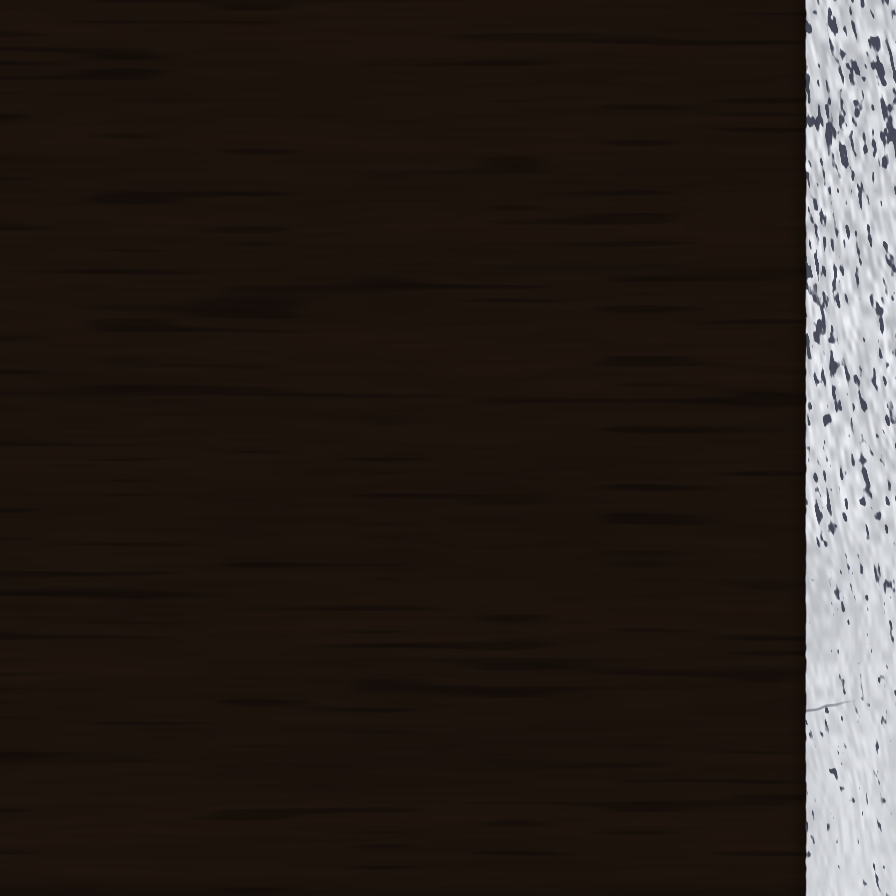
A WebGL 2 fragment shader for this texture:

```glsl
#version 300 es
precision highp float;

uniform vec2 u_resolution;
out vec4 fragColor;

float hash(vec2 p) {
  vec3 q = fract(vec3(p.xyx) * 0.1031);
  q += dot(q, q.yzx + 33.33);
  return fract((q.x + q.y) * q.z);
}

float noise(vec2 p) {
  vec2 cell = floor(p);
  vec2 f = fract(p);
  f = f * f * (3.0 - 2.0 * f);
  float low = mix(hash(cell), hash(cell + vec2(1.0, 0.0)), f.x);
  float high = mix(hash(cell + vec2(0.0, 1.0)), hash(cell + 1.0), f.x);
  return mix(low, high, f.y);
}

float fbm(vec2 p) {
  float sum = 0.0;
  float weight = 0.5;
  for (int i = 0; i < 4; i++) {
    sum += weight * noise(p);
    p = p * 2.03 + 17.7;
    weight *= 0.5;
  }
  return sum / 0.9375;
}

// Dark wood with fine, gently wavering horizontal grain
vec3 darkWood(vec2 uv) {
  float y = uv.y + 0.004 * (noise(uv * vec2(9.0, 14.0)) - 0.5);
  float broad = fbm(vec2(uv.x * 2.0, y * 24.0)) - 0.5;
  float fine = noise(vec2(uv.x * 11.0, y * 210.0) + 31.0) - 0.5;
  float groove = smoothstep(0.69, 0.92, noise(vec2(uv.x * 7.0, y * 125.0) + 73.0));
  vec3 wood = vec3(0.108, 0.071, 0.047);
  wood += vec3(0.024, 0.017, 0.008) * broad;
  wood += vec3(0.014, 0.010, 0.008) * fine;
  wood *= 1.0 - 0.30 * groove;

  // Soft shading along the right and lower borders
  wood *= 1.0 - 0.28 * smoothstep(0.878, 0.9, uv.x);
  return wood * mix(0.8, 1.0, smoothstep(0.0, 0.018, uv.y));
}

// Pale rough plaster with steep flecks, denser towards the top
vec3 palePlaster(vec2 uv) {
  float lean = 0.16 * uv.y + 0.012 * noise(uv * vec2(18.0, 9.0));
  vec2 p = vec2(uv.x + lean, uv.y);
  float patches = fbm(uv * vec2(26.0, 9.0) + 5.0) - 0.5;
  float density = smoothstep(0.0, 0.75, uv.y) + 0.7 * patches;
  float pits = 0.7 * noise(p * vec2(210.0, 66.0)) + 0.3 * noise(p * vec2(390.0, 150.0) + 41.0);
  float threshold = mix(0.79, 0.60, clamp(density, 0.0, 1.0));
  float fleck = smoothstep(threshold, threshold + 0.13, pits);
  float relief = noise(p * vec2(250.0, 75.0) + 91.0) - 0.5;

  vec3 plaster = vec3(0.81, 0.82, 0.84) + 0.12 * patches;
  plaster += relief * mix(0.08, 0.25, clamp(density, 0.0, 1.0));
  plaster = mix(plaster, vec3(0.20, 0.21, 0.27), 0.88 * fleck);

  // Thin scratch rising from the seam
  float scratchLine = abs(uv.y - 0.205 - 0.22 * (uv.x - 0.9) - 0.003 * noise(uv * 90.0));
  float scratch = 1.0 - smoothstep(0.0007, 0.0025, scratchLine);
  scratch *= 1.0 - smoothstep(0.925, 0.96, uv.x);
  return mix(plaster, vec3(0.36, 0.37, 0.41), 0.55 * scratch);
}

void main() {
  vec2 uv = gl_FragCoord.xy / u_resolution;
  float pixel = 1.0 / u_resolution.x;

  // Slightly ragged vertical seam between the two materials
  float seam = 0.8995 + 0.0012 * (noise(vec2(3.0, uv.y * 130.0)) - 0.5);
  float strip = smoothstep(seam - pixel, seam + pixel, uv.x);
  vec3 color = mix(darkWood(uv), palePlaster(uv), strip);
  fragColor = vec4(clamp(color, 0.0, 1.0), 1.0);
}
```
